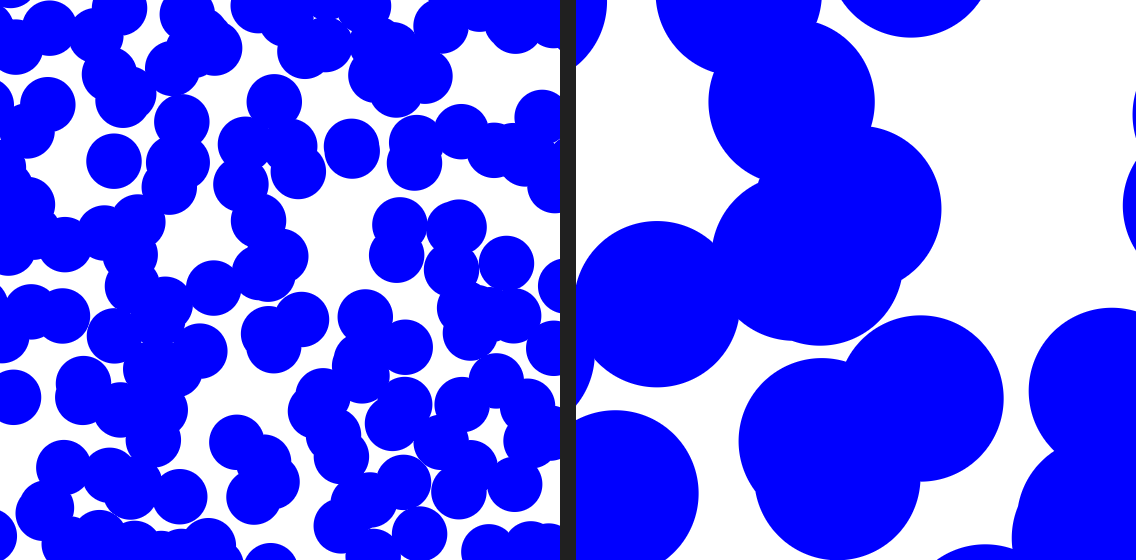
Left, the full canvas; right, a detail of the centre.
This pattern is drawn by a Shadertoy shader. Its source:

```glsl
// Equal blue discs scattered at random over white, overlapping into clumps.

#define DISC_RADIUS 0.0495
#define TILES 4.0
#define DISCS_PER_TILE 9
#define SEED 17
#define DISC_COLOR vec3(0.0, 0.0, 1.0)
#define GROUND_COLOR vec3(1.0)

// Integer hash of a tile and a disc index, giving a point in the unit square
vec2 hashPoint(ivec3 key) {
    uvec3 v = uvec3(key + 64) * 1664525u + 1013904223u;
    v.x += v.y * v.z; v.y += v.z * v.x; v.z += v.x * v.y;
    v ^= v >> 16u;
    v.x += v.y * v.z; v.y += v.z * v.x; v.z += v.x * v.y;
    return vec2(v.xy >> 8u) / 16777216.0;
}

// Signed distance to the union of all discs near p
float discField(vec2 p) {
    vec2 q = p * TILES;
    ivec2 home = ivec2(floor(q));
    float nearest = 1e3;
    for (int y = -1; y <= 1; y++)
    for (int x = -1; x <= 1; x++) {
        ivec2 tile = home + ivec2(x, y);
        for (int i = 0; i < DISCS_PER_TILE; i++) {
            vec2 center = vec2(tile) + hashPoint(ivec3(tile, i + SEED));
            nearest = min(nearest, distance(q, center));
        }
    }
    return nearest / TILES - DISC_RADIUS;
}

void mainImage(out vec4 fragColor, in vec2 fragCoord) {
    vec2 p = fragCoord / iResolution.y;

    // Edge blended across one pixel
    float coverage = clamp(0.5 - discField(p) * iResolution.y, 0.0, 1.0);
    fragColor = vec4(mix(GROUND_COLOR, DISC_COLOR, coverage), 1.0);
}
```
